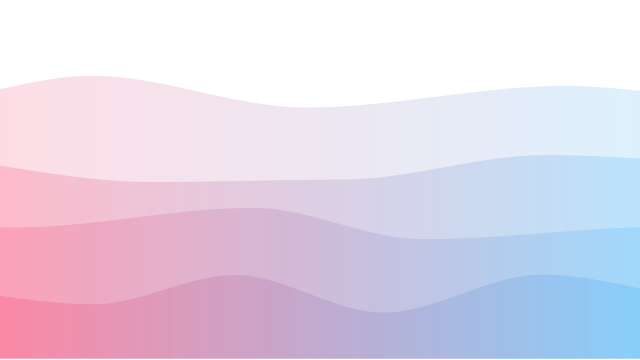
A Shadertoy shader for this background:

```glsl
// Four translucent pastel waves stacked beneath a white sky.
// Each crest line is a sum of smooth swells; every nearer wave tints the
// white more strongly with one pink-to-blue gradient.

#define PINK vec3(0.984, 0.537, 0.647)
#define LILAC vec3(0.757, 0.667, 0.812)
#define BLUE vec3(0.529, 0.808, 0.980)
#define TINTS vec4(0.285, 0.57, 0.79, 1.0)
#define FLOOR_HEIGHT 0.0035
#define BAND_COUNT 72.0
#define BAND_STRENGTH 0.008

float hash(float n) {
    return fract(sin(n * 127.1) * 43758.5453);
}

// Rise (or fall) that eases in and out between two positions
float swell(float x, float start, float end, float rise) {
    return rise * smoothstep(start, end, x);
}

// Crest heights from the farthest wave to the nearest
vec4 crestHeights(float x) {
    float far = 0.7153
        + swell(x, -0.143, 0.143, 0.0741) + swell(x, 0.143, 0.479, -0.0880)
        + swell(x, 0.479, 0.885, 0.0602) + swell(x, 0.885, 1.115, -0.0278);
    float upper = 0.5880
        + swell(x, -0.247, 0.240, -0.0938) + swell(x, 0.240, 0.534, 0.0069)
        + swell(x, 0.534, 0.853, 0.0683) + swell(x, 0.853, 1.146, -0.0185);
    float lower = 0.3681
        + swell(x, 0.020, 0.397, 0.0544) + swell(x, 0.397, 0.660, -0.0868)
        + swell(x, 0.664, 1.042, 0.0347);
    float near = 0.2014
        + swell(x, -0.143, 0.143, -0.0463) + swell(x, 0.147, 0.367, 0.0810)
        + swell(x, 0.367, 0.599, -0.1042) + swell(x, 0.599, 0.846, 0.1053)
        + swell(x, 0.846, 1.154, -0.0764);
    return vec4(far, upper, lower, near);
}

// Horizontal gradient through lilac
vec3 gradient(float x) {
    vec3 leftHalf = mix(PINK, LILAC, clamp(2.0 * x, 0.0, 1.0));
    return mix(leftHalf, BLUE, clamp(2.0 * x - 1.0, 0.0, 1.0));
}

// Faint vertical bands, softly blended
float bands(float x) {
    float cell = floor(x * BAND_COUNT);
    float blend = smoothstep(0.0, 1.0, fract(x * BAND_COUNT));
    return mix(hash(cell), hash(cell + 1.0), blend) - 0.5;
}

void mainImage(out vec4 fragColor, in vec2 fragCoord) {
    vec2 uv = fragCoord / iResolution.xy;
    float edge = 0.7 / iResolution.y;

    // Stack the waves from back to front
    vec4 crests = crestHeights(uv.x);
    vec4 tints = TINTS;
    float tint = 0.0;
    for (int i = 0; i < 4; i++) {
        float cover = 1.0 - smoothstep(-edge, edge, uv.y - crests[i]);
        tint = mix(tint, tints[i], cover);
    }

    // Thin white margin along the floor
    tint *= smoothstep(-edge, edge, uv.y - FLOOR_HEIGHT);

    vec3 waveColor = gradient(uv.x) + BAND_STRENGTH * bands(uv.x);
    fragColor = vec4(mix(vec3(1.0), waveColor, tint), 1.0);
}
```
